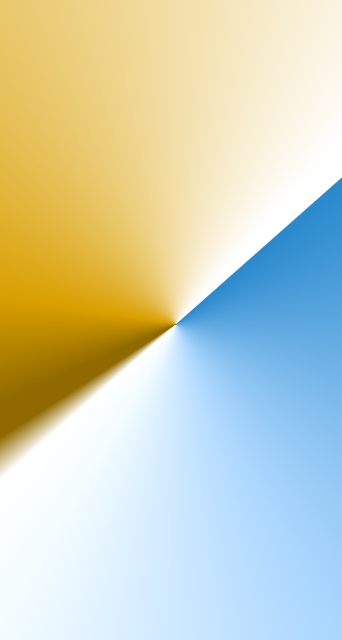
A Shadertoy shader for this background:

```glsl
// Draws a conic sweep: blue to white, then brown through gold back to white.

const vec2 CENTER = vec2(0.5146, 0.4935);  // pivot, as a share of the canvas
const float SEAM_ANGLE = 0.7243;           // direction of the hard edge, radians
const float TAU = 6.28319;

const vec3 DEEP_BLUE = vec3(0.161, 0.537, 0.800);
const vec3 PALE_BLUE = vec3(0.690, 0.851, 1.000);
const vec3 ICE       = vec3(0.960, 0.992, 1.000);
const vec3 WHITE     = vec3(1.0);
const vec3 BROWN     = vec3(0.565, 0.416, 0.000);
const vec3 GOLD      = vec3(0.851, 0.624, 0.000);

// Colour stops, clockwise from the seam in turns
const int STOPS = 8;
const float STOP_AT[STOPS] = float[](0.0, 0.30, 0.45, 0.50, 0.524, 0.548, 0.64, 0.982);
const vec3 STOP_COLOR[STOPS] = vec3[](
    DEEP_BLUE, PALE_BLUE, ICE, WHITE, BROWN, BROWN, GOLD, WHITE);

// Piecewise linear colour around the sweep
vec3 sweepColor(float turn) {
    vec3 color = STOP_COLOR[0];
    for (int i = 1; i < STOPS; i++) {
        float t = (turn - STOP_AT[i - 1]) / (STOP_AT[i] - STOP_AT[i - 1]);
        color = mix(color, STOP_COLOR[i], clamp(t, 0.0, 1.0));
    }
    return color;
}

void mainImage(out vec4 fragColor, in vec2 fragCoord) {
    vec2 p = (fragCoord - CENTER * iResolution.xy) / iResolution.y;
    float pixel = 1.0 / iResolution.y;

    // Position along and across the seam
    vec2 seamDir = vec2(cos(SEAM_ANGLE), sin(SEAM_ANGLE));
    float along = dot(p, seamDir);
    float across = seamDir.x * p.y - seamDir.y * p.x;

    float angle = abs(along) + abs(across) > 0.0 ? atan(-across, along) : 0.0;
    vec3 color = sweepColor(fract(angle / TAU));

    // Smooth the hard blue-to-white edge
    if (along > 0.0 && abs(across) < 0.75 * pixel) {
        color = mix(DEEP_BLUE, WHITE, smoothstep(-0.75 * pixel, 0.75 * pixel, across));
    }

    fragColor = vec4(color, 1.0);
}
```
